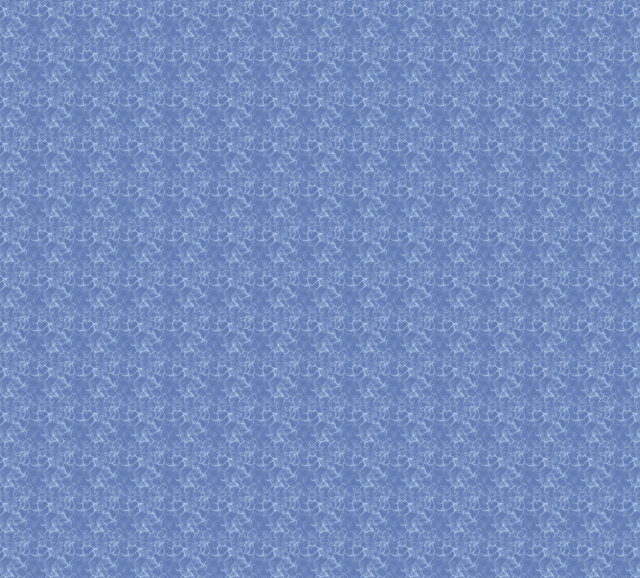
Reproduce this texture procedurally as a WebGL 1 fragment shader.

```glsl
precision highp float;
// Rippling pool water: one square tile of pale caustic lines on blue, repeated.
// Each tile wraps two warped cellular webs: large calm cells in the middle,
// finer and brighter ripples towards its rim. Four samples smooth the lines.

uniform vec2 u_resolution;

const float TILES_ACROSS = 14.222;
const vec2 TILE_OFFSET = vec2(0.24, 0.0);   // first tile corner, from top left
const float COARSE_CELLS = 5.0;             // cells along one tile side
const float FINE_CELLS = 9.0;
const float COARSE_WIDTH = 0.09;            // line falloff, in cells
const float FINE_WIDTH = 0.12;
const float COARSE_GAIN = 0.95;
const float FINE_GAIN = 0.58;
const float RIM_GLOW = 0.06;
const float MOTTLE = 0.20;
const float WARP = 0.03;
const float JITTER = 0.96;                  // irregularity of the cells
const vec3 DEEP_BLUE = vec3(0.385, 0.485, 0.705);
const vec3 PALE_FOAM = vec3(0.70, 0.80, 0.90);
const float TAU = 6.2831853;

float hash(vec2 p) {
  return fract(sin(dot(p, vec2(127.1, 311.7))) * 43758.5453);
}

// Value noise that wraps after "period" lattice steps
float wrappedNoise(vec2 p, float period) {
  vec2 cell = floor(p);
  vec2 f = fract(p);
  f = f * f * (3.0 - 2.0 * f);
  vec2 a = mod(cell, period);
  vec2 b = mod(cell + 1.0, period);
  return mix(mix(hash(a), hash(vec2(b.x, a.y)), f.x),
             mix(hash(vec2(a.x, b.y)), hash(b), f.x), f.y);
}

// Bright web along the borders of wrapped random cells
float web(vec2 tileUv, float cells, float width, float seed) {
  vec2 p = tileUv * cells;
  vec2 home = floor(p);
  float nearest = 8.0;
  float second = 8.0;
  for (int j = -1; j <= 1; j++) {
    for (int i = -1; i <= 1; i++) {
      vec2 cell = home + vec2(float(i), float(j));
      vec2 key = mod(cell, cells) + seed;
      vec2 jitter = vec2(hash(key), hash(key + 37.2)) - 0.5;
      float d = distance(p, cell + 0.5 + JITTER * jitter);
      second = min(second, max(nearest, d));
      nearest = min(nearest, d);
    }
  }
  return exp(-(second - nearest) / width);
}

// Amount of pale light at a point, measured in tiles
float waterLight(vec2 p) {
  vec2 uv = fract(p);
  vec2 fromCentre = abs(uv - 0.5);
  float rim = smoothstep(0.2, 0.5, max(fromCentre.x, fromCentre.y));

  // Bend the cell borders into curved ripples
  vec2 bent = uv + WARP * (sin(TAU * (2.0 * uv.yx + vec2(0.1, 0.4)))
                   + 0.6 * sin(TAU * (5.0 * uv.yx + vec2(0.7, 0.2))));
  float patchiness = smoothstep(0.1, 0.9, wrappedNoise(uv * 7.0, 7.0));
  float grain = wrappedNoise(uv * 16.0, 16.0);

  float coarse = web(bent, COARSE_CELLS, COARSE_WIDTH, 11.0);
  float fine = web(bent, FINE_CELLS, FINE_WIDTH, 19.0);
  return COARSE_GAIN * coarse * mix(0.2, 1.0, patchiness)
       + FINE_GAIN * fine * mix(0.25, 1.0, rim) * mix(0.1, 1.3, grain)
       + RIM_GLOW * rim + MOTTLE * (grain - 0.42);
}

void main() {
  float light = 0.0;
  for (int j = 0; j < 2; j++) {
    for (int i = 0; i < 2; i++) {
      vec2 p = gl_FragCoord.xy + 0.5 * vec2(float(i), float(j)) - 0.25;
      p.y = u_resolution.y - p.y;
      light += 0.25 * waterLight(p / u_resolution.x * TILES_ACROSS - TILE_OFFSET);
    }
  }
  gl_FragColor = vec4(mix(DEEP_BLUE, PALE_FOAM, clamp(light, 0.0, 1.0)), 1.0);
}
```
